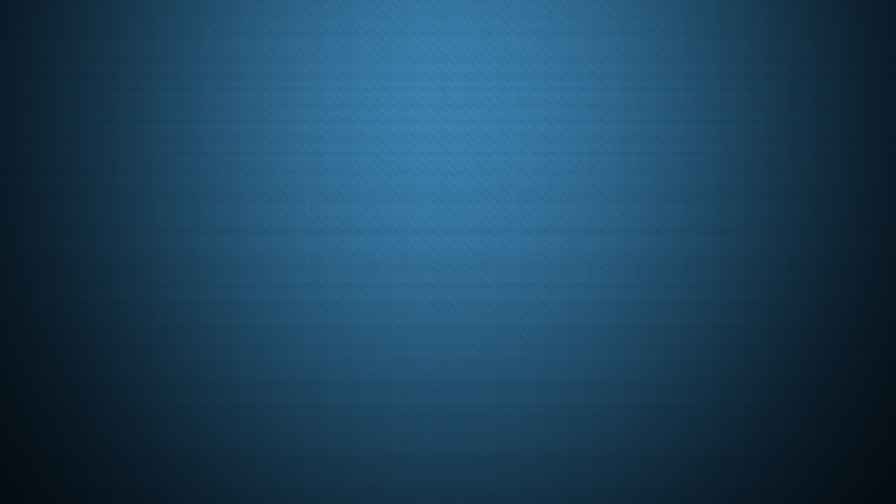
A Shadertoy shader for this background:

```glsl
// Blue woven cloth lit by a wide soft glow from the upper middle.
// An elliptical Gaussian sets the light, a power per channel tints the shade,
// and crossed sine threads with uneven rows and columns give the fabric.

const vec3 GLOW_COLOR = vec3(0.222, 0.488, 0.665);
const vec3 SHADE_POWER = vec3(1.16, 1.04, 1.0);  // shade loses red first
const vec2 GLOW_CENTER = vec2(0.5, 0.78);        // fractions of the canvas
const vec2 GLOW_FALLOFF = vec2(5.7, 1.43);
const float THREADS = 192.0;                     // weave cells across the width
const float WEAVE_DEPTH = 0.035;
const float THREAD_UNEVENNESS = 0.025;
const float GRAIN_DEPTH = 0.02;
const float TAU = 6.2831853;

float hash(vec2 p) {
    vec3 q = fract(vec3(p.xyx) * 0.1031);
    q += dot(q, q.yzx + 33.33);
    return fract((q.x + q.y) * q.z);
}

// Smooth random value along one line of threads, from -1 to 1
float threadNoise(float position, float seed) {
    float cell = floor(position);
    float blend = smoothstep(0.0, 1.0, position - cell);
    float value = mix(hash(vec2(cell, seed)), hash(vec2(cell + 1.0, seed)), blend);
    return 2.0 * value - 1.0;
}

float glow(vec2 uv) {
    vec2 offset = uv - GLOW_CENTER;
    return exp(-dot(GLOW_FALLOFF, offset * offset));
}

// Relative brightness of the cloth around zero; p counts weave cells
float fabric(vec2 p, float cellsPerPixel) {
    float visible = 1.0 - smoothstep(0.35, 0.6, cellsPerPixel);
    float crossing = sin(TAU * p.x) * sin(TAU * 0.5 * p.y);
    float twill = sin(TAU * 0.5 * (p.x + p.y));
    float weave = visible * (0.5 * crossing + 0.5 * twill);
    float uneven = threadNoise(p.y, 3.0) + 0.5 * threadNoise(p.x, 17.0);
    float grain = hash(floor(p * 2.0)) - 0.5;
    return WEAVE_DEPTH * weave + THREAD_UNEVENNESS * uneven + GRAIN_DEPTH * grain;
}

void mainImage(out vec4 fragColor, in vec2 fragCoord) {
    vec2 uv = fragCoord / iResolution.xy;
    float cellsPerPixel = THREADS / iResolution.x;

    // Light and shade
    vec3 color = GLOW_COLOR * pow(vec3(glow(uv)), SHADE_POWER);

    // Woven surface
    color *= 1.0 + fabric(fragCoord * cellsPerPixel, cellsPerPixel);

    fragColor = vec4(clamp(color, 0.0, 1.0), 1.0);
}
```
